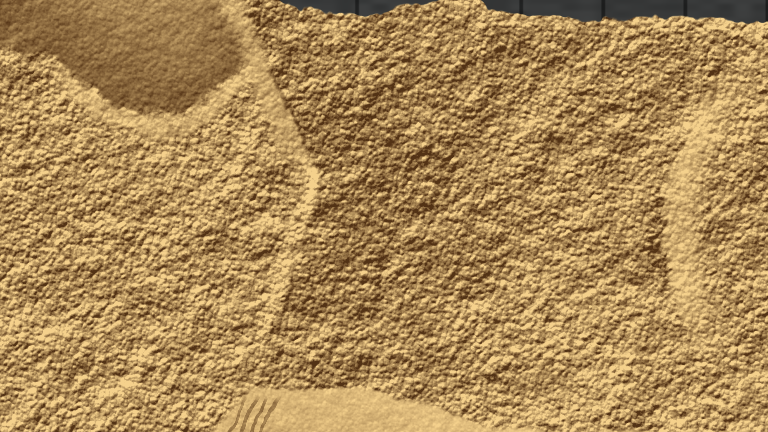
Reproduce this texture procedurally as a WebGL 2 fragment shader.

```glsl
#version 300 es
precision highp float;
// A sunlit bank of crumbly sand below a dark wall. A height field of noise and
// small round grains is lit from the upper left; broad masks shape the hollow,
// the ridges and the smooth floor, and one tone ramp colours the sand.

uniform vec2 u_resolution;
out vec4 outColor;

vec2 hash2(vec2 cell) {
    uvec2 q = uvec2(ivec2(cell) + 4096) * uvec2(1597u, 3813u);
    uint n = (q.x ^ (q.y << 7)) * 747796u + 28915u;
    n = (n ^ (n >> 15)) * 277803u;
    n ^= n >> 13;
    n *= 668265u;
    n ^= n >> 16;
    return vec2(n & 65535u, n >> 16) / 65535.0;
}

float noise(vec2 p) {
    vec2 i = floor(p), f = fract(p);
    f = f * f * f * (f * (f * 6.0 - 15.0) + 10.0);
    float low = mix(hash2(i).x, hash2(i + vec2(1, 0)).x, f.x);
    float high = mix(hash2(i + vec2(0, 1)).x, hash2(i + 1.0).x, f.x);
    return mix(low, high, f.y);
}

// Rounded grains of varied size, one per cell
float lumps(vec2 p) {
    vec2 i = floor(p);
    float top = 0.0;
    for (int y = -1; y <= 1; y++)
    for (int x = -1; x <= 1; x++) {
        vec2 cell = i + vec2(x, y);
        float radius = mix(0.35, 0.8, hash2(cell + 71.0).x);
        vec2 d = (p - cell - hash2(cell)) / radius;
        top = max(top, radius * (1.0 - dot(d, d)));
    }
    return top;
}

float sandHeight(vec2 p) {
    float h = 0.0, freq = 10.0, weight = 0.3;
    mat2 turn = mat2(0.8, 0.6, -0.6, 0.8);
    vec2 q = turn * p;
    for (int k = 0; k < 5; k++) {
        h += weight * noise(q * freq + 13.0 * float(k)) / freq;
        q = turn * q;
        freq *= 1.9;
        weight *= 1.35;
    }
    // Scattered clods, thinned out by a slow noise
    h += 0.55 * smoothstep(0.35, 0.75, noise(p * 9.0 + 40.0)) * lumps(turn * p * 40.0) / 40.0;
    return h + 0.55 * lumps(p * 78.0 + 31.0) / 78.0 + 0.5 * lumps(q * 118.0) / 118.0;
}

// Long shallow terraces
float terraceHeight(vec2 p) {
    return noise(vec2(p.x * 3.5, p.y * 17.0 + 2.5 * noise(p * 5.0))) / 17.0;
}

float band(float a, float b, float soft, float v) {
    return smoothstep(a - soft, a + soft, v) * (1.0 - smoothstep(b - soft, b + soft, v));
}

void main() {
    vec2 p = gl_FragCoord.xy / u_resolution.y;
    float pixel = 1.0 / u_resolution.y;
    float wobble = noise(p * 14.0) + 0.5 * noise(p * 37.0) + 0.3 * noise(p * 85.0) - 0.9;
    float broad = noise(p * 3.2 + 5.0) + 0.6 * noise(p * 7.0 + 9.0) - 0.8;

    // Broad forms: main ridge, right ridge, hollow and floor
    float ridgeX = min(mix(0.595, 0.73, smoothstep(0.05, 0.62, p.y)), 0.73 - 0.45 * (p.y - 0.6));
    float side = p.x - ridgeX + 0.016 * wobble;
    float upper = smoothstep(0.55, 0.72, p.y);
    float bankX = 1.53 + 1.1 * (p.y - 0.47) * (p.y - 0.47);
    float bank = p.x - bankX + 0.025 * wobble;
    float bankLit = smoothstep(-0.008, 0.014, bank) * (1.0 - smoothstep(0.03, 0.13, bank))
                  * band(0.24, 0.8, 0.1, p.y);
    float rimY = min(0.735 + 2.6 * (p.x - 0.36) * (p.x - 0.36), 0.875);
    float rim = p.y - rimY + 0.026 * wobble;
    float leftOfRidge = 1.0 - smoothstep(-0.07, -0.02, side);
    float hollow = smoothstep(-0.01, 0.016, rim) * leftOfRidge;
    float lip = band(-0.055, 0.0, 0.014, rim) * band(0.14, 0.6, 0.06, p.x) * leftOfRidge;
    float gully = upper * band(-0.06, 0.005, 0.014, side);
    float floorY = 0.1 - 0.1 * smoothstep(0.8, 1.25, p.x) + 0.014 * wobble;
    float ground = smoothstep(-0.006, 0.006, floorY - p.y) * smoothstep(-0.012, 0.012, p.x - 0.49 - 0.9 * p.y);

    // Relief seen from the light
    vec2 toLight = vec2(-0.0014, 0.0033);
    float relief = (sandHeight(p) - sandHeight(p + toLight)) / 0.0036;
    float terraces = (terraceHeight(p) - terraceHeight(p + 2.0 * toLight)) / 0.0072;
    float rough = 1.0 - max(max(0.7 * hollow, 0.82 * ground), max(0.5 * bankLit, max(0.6 * gully, 0.5 * lip)));

    float tone = 0.53 + 0.13 * broad;
    tone -= 0.2 * smoothstep(-0.005, 0.015, side) * (1.0 - smoothstep(0.1, 0.7, side));
    tone += 0.24 * band(-0.04, 0.0, 0.012, side) * (1.0 - upper) * smoothstep(0.1, 0.3, p.y);
    tone += 0.45 * band(-0.02, 0.002, 0.006, side) * band(0.5, 0.63, 0.03, p.y);
    tone += 0.14 * gully - 0.5 * upper * band(-0.002, 0.007, 0.004, side) * band(0.66, 0.83, 0.04, p.y);
    tone += 0.34 * bankLit - 0.25 * band(-0.025, 0.0, 0.008, bank) * band(0.36, 0.56, 0.05, p.y);
    tone += 0.26 * lip + 0.09 * smoothstep(0.4, 0.0, p.y);
    tone = mix(tone, 0.1 + 1.1 * max(rim, 0.0) + 0.14 * broad, hollow);
    tone = mix(tone, 0.88 + 0.12 * broad, ground);
    float gaps = lumps(p * 78.0 + 31.0) - 0.36;
    tone += rough * (0.42 * relief + 0.3 * gaps + 0.22 * (noise(p * 165.0) - 0.5));
    tone += 0.2 * terraces * smoothstep(0.5, 0.75, p.y) * smoothstep(0.03, 0.15, side);
    tone += 0.14 * (noise(p * 250.0) - 0.5);

    // Tread marks pressed into the floor
    float tread = smoothstep(0.1, 0.6, sin(6.2832 * (p.x * 42.0 - p.y * 24.0 + wobble * 0.5)));
    float bars = smoothstep(0.0, 0.6, sin(6.2832 * (p.y * 60.0 + p.x * 9.0)));
    tone -= 0.5 * tread * band(0.03, 0.12, 0.012, p.x - 0.49 - 0.6 * p.y) * band(-0.1, 0.075, 0.01, p.y);
    tone -= 0.3 * bars * band(1.46, 1.52, 0.008, p.x) * band(-0.1, 0.06, 0.01, p.y);

    // Crest against the wall
    float hump = (p.x - 1.05) / 0.1;
    float crestY = 0.962 - 0.018 * (p.x - 1.2) + 0.05 * exp(-hump * hump)
                 + 0.07 * (1.0 - smoothstep(0.58, 0.7, p.x)) + 0.022 * wobble;
    tone += 0.18 * band(-0.035, 0.01, 0.012, p.y - crestY) * smoothstep(0.6, 0.7, p.x);
    vec3 sand = mix(vec3(0.43, 0.30, 0.16), vec3(0.92, 0.78, 0.52), clamp(tone, -0.22, 1.08));

    float seam = abs(fract(p.x / 0.19 + 0.15) - 0.5) * 0.19;
    vec3 wall = vec3(0.22, 0.225, 0.225) + 0.05 * (noise(p * vec2(25.0, 60.0)) - 0.5);
    wall *= mix(0.55, 1.0, smoothstep(0.002, 0.002 + 2.0 * pixel, seam));
    outColor = vec4(mix(sand, wall, smoothstep(-pixel, pixel, p.y - crestY)), 1.0);
}
```
